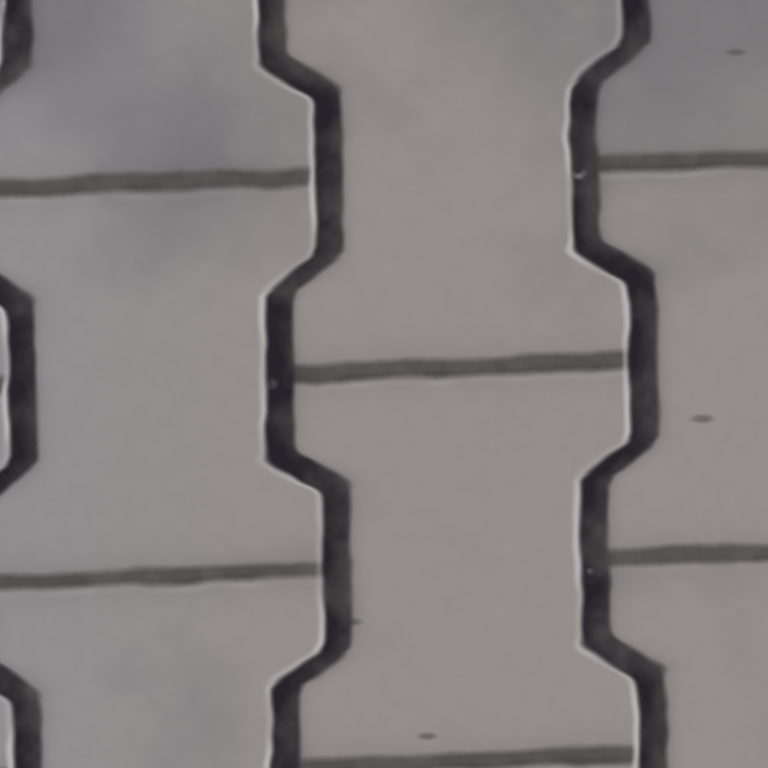
This texture is drawn by a three.js fragment shader. Its source:

```glsl
#define PITCH 0.402
#define PERIOD 0.513
#define ORIGIN vec2(-0.012, 0.245)
#define AMPLITUDE 0.035
#define STEP_SPAN 0.05
#define JOINT_HALF 0.0175
#define SEAM_HALF 0.0105
#define RIM_WIDTH 0.0045
#define SOFT 0.005
#define WOBBLE 0.005
#define GRAIN 0.02
#define SPECK_CHANCE 0.05

varying vec2 vUv;

const vec3 STONE_LIGHT = vec3(0.572, 0.55, 0.545);
const vec3 STONE_SHADE = vec3(0.49, 0.47, 0.48);
const vec3 SEAM = vec3(0.335, 0.32, 0.32);
const vec3 GAP = vec3(0.27, 0.255, 0.26);
const vec3 GAP_DEEP = vec3(0.15, 0.14, 0.165);
const vec3 RIM = vec3(0.72, 0.715, 0.71);

float hash(vec2 p) {
  vec3 q = fract(p.xyx * 0.1031);
  q += dot(q, q.yzx + 33.33);
  return fract((q.x + q.y) * q.z);
}

float noise(vec2 p) {
  vec2 i = floor(p), f = fract(p);
  f = f * f * (3.0 - 2.0 * f);
  return mix(mix(hash(i), hash(i + vec2(1.0, 0.0)), f.x),
             mix(hash(i + vec2(0.0, 1.0)), hash(i + 1.0), f.x), f.y);
}

float fbm(vec2 p) {
  float sum = 0.0, gain = 0.5;
  for (int i = 0; i < 4; i++) {
    sum += gain * noise(p);
    p = p * 2.03 + 17.0;
    gain *= 0.5;
  }
  return sum;
}

// Coverage of a band with the given half width and edge softness
float band(float d, float halfWidth, float soft) {
  return 1.0 - smoothstep(halfWidth - soft, halfWidth + soft, abs(d));
}

// Rows run along v; odd columns are shifted by half a period
float rowOf(float v, float column) {
  return (v - ORIGIN.y) / PERIOD - 0.5 * column;
}

// Sideways swing of an interlocking joint, with rounded corners
float swing(float v, float joint) {
  float phase = fract(rowOf(v, joint - 1.0) + 0.5) - 0.5;
  float s = (0.25 - abs(phase)) / STEP_SPAN;
  return AMPLITUDE * s * pow(1.0 + pow(s * s, 2.5), -0.2);
}

// Rare elongated pits
float specks(vec2 p) {
  vec2 grid = p * 8.0, cell = floor(grid);
  vec2 spot = 0.3 + 0.4 * vec2(hash(cell + 31.0), hash(cell + 57.0));
  float d = length((grid - cell - spot) * vec2(1.0, 2.6));
  float size = 0.14 + 0.12 * hash(cell + 73.0);
  return step(hash(cell + 5.0), SPECK_CHANCE) * (1.0 - smoothstep(size * 0.2, size, d));
}

void main() {
  // Slightly sheared paving coordinates, v pointing down
  vec2 pos = vec2(vUv.x, 1.0 - vUv.y);
  vec2 worn = pos + WOBBLE * (vec2(noise(pos * 17.0), noise(pos * 17.0 + 40.0)) - 0.5);
  float u = (worn.x - 0.013 * worn.y) / (1.0 + 0.014 * worn.y);
  float v = worn.y + 0.04 * worn.x;

  // Distance to the nearest zigzag joint
  float joint = floor((u - ORIGIN.x) / PITCH + 0.5);
  float center = ORIGIN.x + joint * PITCH + swing(v, joint);
  float slope = (swing(v + 0.004, joint) - swing(v - 0.004, joint)) / 0.008;
  float d = (u - center) / sqrt(1.0 + slope * slope);
  float gapHalf = JOINT_HALF * (1.0 - 0.3 * smoothstep(0.3, 1.1, -slope));
  gapHalf += 0.003 * (noise(pos * 45.0) - 0.5);

  // Cross seam of the column
  float column = d < 0.0 ? joint - 1.0 : joint;
  float row = rowOf(v, column);
  float seamRow = floor(row + 0.5);
  float seamDist = (row - seamRow) * PERIOD;
  float seamHalf = SEAM_HALF * (0.9 + 0.3 * hash(vec2(column, seamRow) + 20.0));
  seamHalf += 0.006 * (fbm(pos * vec2(25.0, 40.0)) - 0.47);

  // Stone faces: broad stains, block tint, darker far end
  float tint = hash(vec2(column, floor(row)) + 11.0) - 0.5;
  float stain = 2.2 * (fbm(pos * 4.0) - 0.47);
  float tone = 0.42 + 0.75 * smoothstep(0.0, 0.75, pos.y) + stain + 0.4 * tint;
  tone -= 0.45 * smoothstep(0.7, 1.0, pos.x) * (1.0 - smoothstep(0.0, 0.3, pos.y));
  vec3 color = mix(STONE_SHADE, STONE_LIGHT, clamp(tone, 0.0, 1.1));
  color += GRAIN * (fbm(pos * 60.0) - 0.47);
  color += vec3(-0.012, 0.0, 0.012) * (1.0 - smoothstep(0.0, 0.4, pos.x));
  color = mix(color, SEAM, 0.6 * specks(pos));

  // Blurred seam, patchy dark lower line and faint lip
  float patchy = noise(pos * vec2(28.0, 12.0) + 70.0);
  color *= 1.0 - 0.12 * exp(-abs(seamDist) / 0.018);
  color = mix(color, RIM, 0.22 * patchy * band(seamDist - seamHalf - 0.008, 0.003, 0.004));
  vec3 seamColor = SEAM * (0.9 + 0.25 * fbm(pos * 40.0));
  seamColor *= 1.0 - 0.2 * patchy * smoothstep(0.0, seamHalf, seamDist);
  color = mix(color, seamColor, band(seamDist, seamHalf, 0.0065));

  // Worn lit rim on the left and soft shading on the right of the gap
  float rimWear = 0.3 + 0.6 * smoothstep(0.2, 0.75, noise(pos * 15.0 + 9.0));
  rimWear *= 1.0 - 0.5 * smoothstep(0.3, 1.1, -slope);
  color = mix(color, RIM, rimWear * band(d + gapHalf + RIM_WIDTH, RIM_WIDTH, 0.004));
  color *= 1.0 - 0.14 * step(0.0, d) * exp(-max(d - gapHalf, 0.0) / 0.008);

  // Deep gap, paling to the right, with loose dirt
  float paling = 0.42 + 24.0 * d + 2.2 * (fbm(pos * 22.0) - 0.47);
  vec3 gapColor = mix(GAP_DEEP, GAP, clamp(paling, 0.0, 1.3));
  color = mix(color, gapColor, band(d, gapHalf, SOFT));

  // Grit lodged where a seam meets the joint
  float gritV = (fract(rowOf(v, joint - 1.0)) - 0.5) * PERIOD;
  vec2 gritPos = vec2(d + 0.008, (gritV - 0.014) * 1.3);
  float grit = 1.0 - smoothstep(0.002, 0.016, length(gritPos) + 0.01 * noise(pos * 130.0));
  color = mix(color, STONE_SHADE, grit * (0.2 + 0.8 * noise(pos * 90.0)));

  gl_FragColor = vec4(color, 1.0);
}
```
